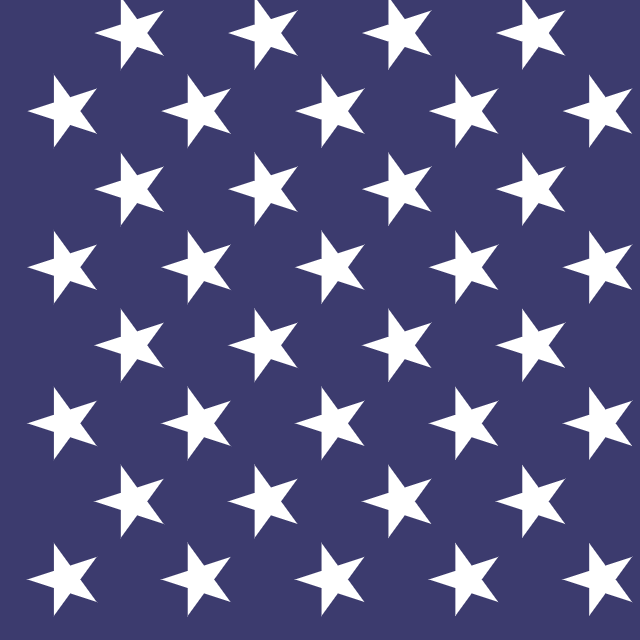
Give the GLSL for this pattern, as a Shadertoy shader.

```glsl
// Staggered rows of white five-pointed stars, tips to the left, on flat navy.

const vec3 NAVY = vec3(0.235, 0.231, 0.431);
const vec3 WHITE = vec3(1.0);

const vec2 FIRST_STAR = vec2(0.1027, 0.0946);  // centre of the lowest left star
const vec2 PITCH = vec2(0.2091, 0.12197);      // column and row spacing
const float STAR_RADIUS = 0.0598;              // centre to tip
const float LAST_ROW = 7.0;
const float LAST_COLUMN = 4.0;                 // odd rows hold one star fewer

const float PI = 3.14159265;

// Distance to the edges of a regular pentagram with one tip along +x.
float starDistance(vec2 p, float radius) {
    float sector = 2.0 * PI / 5.0;
    float angle = mod(atan(p.y, p.x) + 0.5 * sector, sector) - 0.5 * sector;
    vec2 folded = length(p) * vec2(cos(angle), abs(sin(angle)));
    vec2 edgeNormal = vec2(cos(sector), sin(sector));
    return dot(folded - vec2(radius, 0.0), edgeNormal);
}

// Offset from the nearest star centre in the bounded, staggered grid.
vec2 nearestStarOffset(vec2 uv) {
    vec2 p = uv - FIRST_STAR;
    float row = clamp(round(p.y / PITCH.y), 0.0, LAST_ROW);
    float odd = mod(row, 2.0);
    p.x -= 0.5 * odd * PITCH.x;
    float column = clamp(round(p.x / PITCH.x), 0.0, LAST_COLUMN - odd);
    return p - vec2(column, row) * PITCH;
}

void mainImage(out vec4 fragColor, in vec2 fragCoord) {
    vec2 uv = fragCoord / iResolution.y;
    float pixel = 1.0 / iResolution.y;

    // Mirror x so the axial tip points left.
    vec2 p = nearestStarOffset(uv) * vec2(-1.0, 1.0);
    float d = starDistance(p, STAR_RADIUS);

    // One-pixel edge coverage.
    float star = clamp(0.5 - d / pixel, 0.0, 1.0);
    fragColor = vec4(mix(NAVY, WHITE, star), 1.0);
}
```
